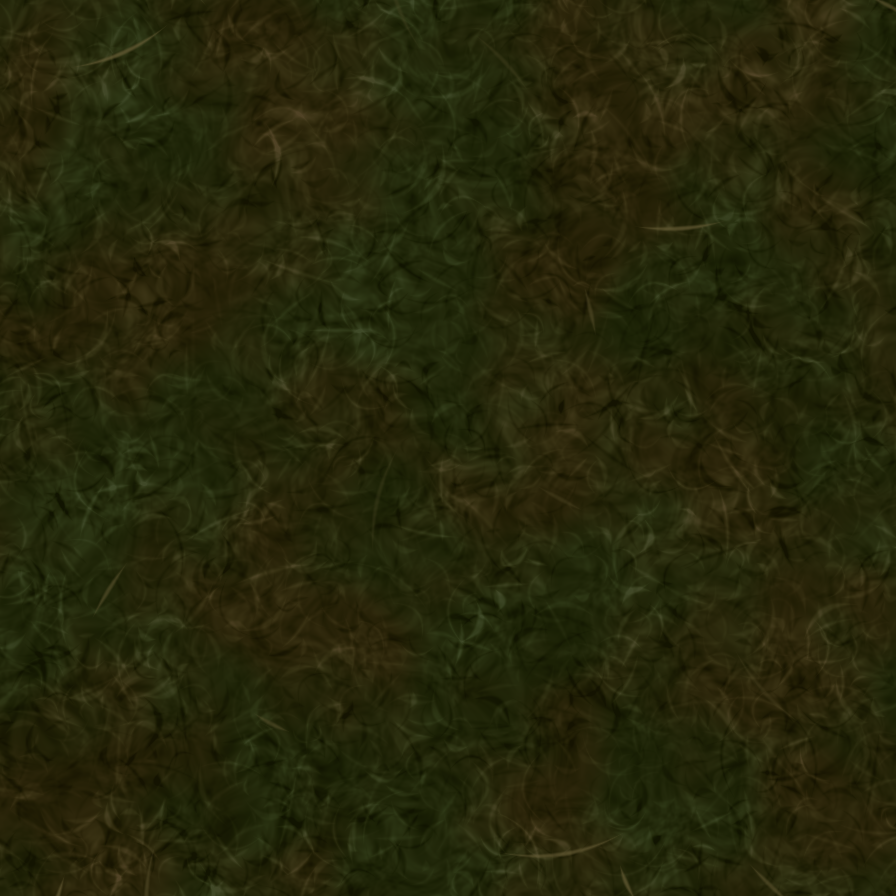
This texture is drawn by a three.js fragment shader. Its source:

```glsl
// Dim, trodden lawn: soft gradient-noise turf with dark gaps, layers of short
// curved blades scattered on jittered grids, and a few pale dry straws.
// Tone is summed first, then coloured by a ramp and tinted green or brown.

varying vec2 vUv;

// Tone ramp, dark to light
const vec3 GAP_COLOR   = vec3(0.075, 0.078, 0.004);
const vec3 SHADE_COLOR = vec3(0.120, 0.128, 0.020);
const vec3 TURF_COLOR  = vec3(0.150, 0.152, 0.040);
const vec3 BLADE_COLOR = vec3(0.192, 0.200, 0.074);
const vec3 TIP_COLOR   = vec3(0.280, 0.280, 0.155);
const vec3 STRAW_COLOR = vec3(0.400, 0.360, 0.210);

// Patch tints, multiplied over the ramp
const vec3 GREEN_TINT = vec3(0.88, 1.03, 1.02);
const vec3 BROWN_TINT = vec3(1.13, 0.94, 0.95);

const float PATCH_SCALE  = 4.0;    // patches across the canvas
const float TUFT_SCALE   = 34.0;   // grain across the canvas
const float BLADE_SCALE  = 19.0;   // cells of the coarsest blade layer
const float BLADE_STEP   = 5.3;    // extra cells for each finer layer
const int   BLADE_LAYERS = 5;
const float BLADE_WIDTH  = 0.0024; // half width in canvas units
const float BLADE_SOFT   = 0.0022;
const float STRAW_SCALE  = 6.0;
const float STRAW_WIDTH  = 0.0021;
const float STRAW_SHARE  = 0.5;    // share of cells holding a straw
const float TAU = 6.28319;

vec2 hash2(vec2 p) {
  vec3 q = fract(p.xyx * vec3(0.1031, 0.1030, 0.0973));
  q += dot(q, q.yzx + 33.33);
  return fract((q.xx + q.yz) * q.zy);
}

float cornerSlope(vec2 cell, vec2 toPoint) {
  float angle = TAU * hash2(cell + 71.0).x;
  return dot(vec2(cos(angle), sin(angle)), toPoint);
}

float gradientNoise(vec2 p) {
  vec2 i = floor(p);
  vec2 f = p - i;
  vec2 u = f * f * f * (f * (f * 6.0 - 15.0) + 10.0);
  vec2 e = vec2(1.0, 0.0);
  float low  = mix(cornerSlope(i, f), cornerSlope(i + e.xy, f - e.xy), u.x);
  float high = mix(cornerSlope(i + e.yx, f - e.yx),
                   cornerSlope(i + e.xx, f - e.xx), u.x);
  return mix(low, high, u.y);
}

// Coverage of a tapered, bent stroke centred on the origin
float stroke(vec2 p, float angle, float halfLength, float width, float bend, float soft) {
  float c = cos(angle), s = sin(angle);
  vec2 q = vec2(c * p.x + s * p.y, c * p.y - s * p.x);
  float along = q.x / halfLength;
  float off = abs(q.y + bend * halfLength * (along * along - 0.4));
  return 1.0 - smoothstep(-soft, soft, off - width * (1.0 - along * along));
}

// Signed tone of one blade layer: lit blades add, shaded ones subtract
float bladeLayer(vec2 uv, float scale, float seed) {
  vec2 p = uv * scale + seed * 3.7;
  vec2 home = floor(p);
  float tone = 0.0;
  for (int y = -1; y <= 1; y++) {
    for (int x = -1; x <= 1; x++) {
      vec2 cell = home + vec2(float(x), float(y));
      vec2 spot = hash2(cell + seed * 17.0);
      vec2 form = hash2(cell + seed * 29.0 + 113.0);
      vec2 look = hash2(cell + seed * 41.0 + 229.0);
      float width = BLADE_WIDTH * scale * mix(0.6, 1.7, look.y * look.y);
      float cover = stroke(p - cell - spot, form.x * TAU, mix(0.25, 0.75, form.y),
                           width, look.y - 0.5, BLADE_SOFT * scale);
      tone += cover * mix(-0.30, 0.36, look.x);
    }
  }
  return tone;
}

// Coverage of the sparse dry straws
float straws(vec2 uv) {
  vec2 p = uv * STRAW_SCALE;
  vec2 home = floor(p);
  float cover = 0.0;
  for (int y = -1; y <= 1; y++) {
    for (int x = -1; x <= 1; x++) {
      vec2 cell = home + vec2(float(x), float(y));
      vec2 form = hash2(cell + 307.0);
      vec2 look = hash2(cell + 401.0);
      float line = stroke(p - cell - hash2(cell + 503.0), form.x * TAU,
                          mix(0.08, 0.34, form.y * form.y), STRAW_WIDTH * STRAW_SCALE,
                          0.3 * (form.y - 0.5), 0.0018 * STRAW_SCALE);
      cover = max(cover, line * step(look.x, STRAW_SHARE) * mix(0.2, 0.75, look.y * look.y));
    }
  }
  return cover;
}

vec3 toneRamp(float t) {
  vec3 color = mix(GAP_COLOR, SHADE_COLOR, clamp((t - 0.08) / 0.26, 0.0, 1.0));
  color = mix(color, TURF_COLOR, clamp((t - 0.34) / 0.16, 0.0, 1.0));
  color = mix(color, BLADE_COLOR, clamp((t - 0.50) / 0.24, 0.0, 1.0));
  return mix(color, TIP_COLOR, clamp((t - 0.74) / 0.40, 0.0, 1.0));
}

void main() {
  // Broad patches, and turf grain pulled out of shape by a slower noise
  float patchTone = gradientNoise(vUv * PATCH_SCALE + 5.0);
  float clump = gradientNoise(vUv * PATCH_SCALE * 2.6 + 31.0);
  vec2 warp = vec2(gradientNoise(vUv * 15.0), gradientNoise(vUv * 15.0 + 57.0));
  vec2 grainPoint = vUv * TUFT_SCALE + warp * 1.3;
  float grain = 0.38 * gradientNoise(grainPoint)
              + 0.32 * gradientNoise(grainPoint * 2.1 + 19.0)
              + 0.14 * gradientNoise(grainPoint * 4.3 + 43.0);

  // Blades, crisper in some clumps than in others
  float blades = 0.0;
  for (int i = 0; i < BLADE_LAYERS; i++) {
    float layer = float(i);
    blades += bladeLayer(vUv, BLADE_SCALE + BLADE_STEP * layer, layer + 1.0);
  }
  float contrast = clamp(0.85 + 0.8 * clump, 0.5, 1.2);
  float tone = 0.47 + 0.16 * patchTone + 0.14 * clump + contrast * (grain + blades);

  // Colour, patch tint and straw
  float hue = gradientNoise(vUv * PATCH_SCALE * 1.3 + 83.0) + 0.5 * warp.x;
  vec3 tint = mix(GREEN_TINT, BROWN_TINT, smoothstep(-0.4, 0.5, hue));
  vec3 color = mix(toneRamp(tone) * tint, STRAW_COLOR, straws(vUv));
  gl_FragColor = vec4(color, 1.0);
}
```
